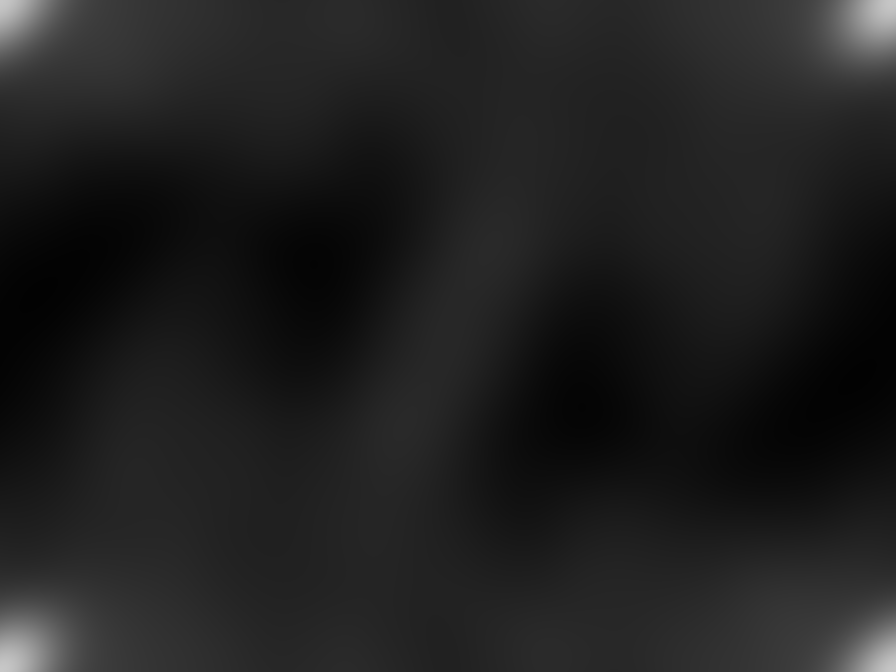
A Shadertoy shader for this texture:

```glsl
// Soft dark grey clouds, mirrored through the centre, with a bright glow where the tile corners meet
const float TAU = 6.2831853;

// Gradient direction of a lattice point, wrapped to the period
vec2 latticeGradient(vec2 cell, vec2 period) {
    cell = mod(cell, period);
    float h = fract(sin(dot(cell, vec2(127.1, 311.7))) * 4375.85);
    return vec2(cos(TAU * h), sin(TAU * h));
}

// Tiling gradient noise
float gradientNoise(vec2 p, vec2 period) {
    vec2 i = floor(p), f = p - i;
    vec2 u = f * f * f * (f * (f * 6.0 - 15.0) + 10.0);
    vec2 e = vec2(0.0, 1.0);
    float a = dot(latticeGradient(i, period), f);
    float b = dot(latticeGradient(i + e.yx, period), f - e.yx);
    float c = dot(latticeGradient(i + e.xy, period), f - e.xy);
    float d = dot(latticeGradient(i + e.yy, period), f - e.yy);
    return mix(mix(a, b, u.x), mix(c, d, u.x), u.y);
}

// Plane wave with whole numbers of repeats across the tile
float wave(vec2 p, float repeatsX, float repeatsY) {
    return cos(TAU * dot(p, vec2(repeatsX, repeatsY)));
}

// Broad bands and slanted blobs, symmetric about the centre
float clouds(vec2 p) {
    float bands = 0.035 * wave(p, 1.0, -1.0) - 0.055 * wave(p, 0.0, 1.0)
                + 0.010 * wave(p, 0.0, 2.0);
    float blobs = 0.015 * wave(p, 3.0, 0.0) + 0.015 * wave(p, 3.0, -1.0)
                + 0.011 * wave(p, 1.0, -2.0) - 0.016 * wave(p, 1.0, 2.0)
                + 0.010 * wave(p, 3.0, -2.0) + 0.010 * wave(p, 4.0, -1.0);
    return 0.116 + bands + blobs;
}

// Gaussian glow stretched along the rising diagonal
float cornerGlow(vec2 uv, float aspect) {
    vec2 q = (uv - round(uv)) * vec2(aspect, 1.0);
    vec2 diagonal = vec2(q.x + q.y, q.y - q.x) * 0.7071;
    diagonal /= vec2(0.068, 0.047);
    return exp(-0.5 * dot(diagonal, diagonal));
}

void mainImage(out vec4 fragColor, in vec2 fragCoord) {
    vec2 uv = fragCoord / iResolution.xy;

    // Faint irregularity, mirrored like the clouds
    vec2 cells = vec2(9.0, 6.0);
    float mottle = gradientNoise(uv * cells, cells) + gradientNoise(-uv * cells, cells);

    float grey = clouds(uv - 0.5) + 0.014 * mottle;
    grey += 0.58 * cornerGlow(uv, iResolution.x / iResolution.y);
    fragColor = vec4(vec3(clamp(grey, 0.0, 1.0)), 1.0);
}
```
